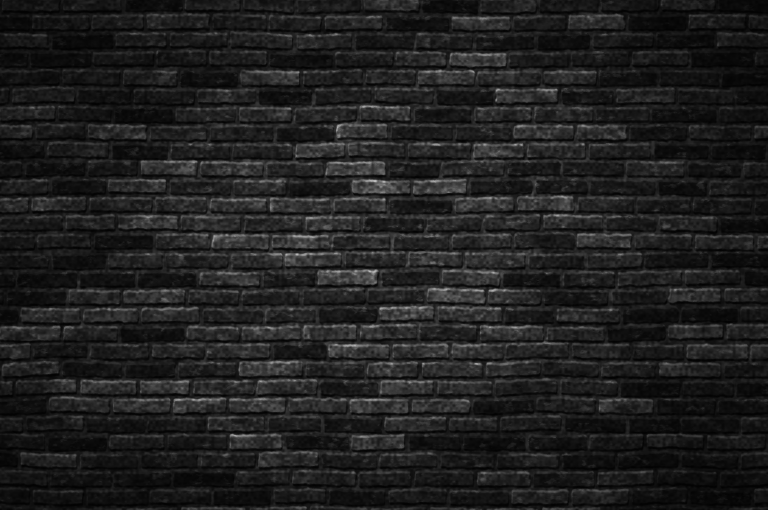
A Shadertoy shader for this texture:

```glsl
// Dark, weathered brick wall in running bond, lit from above and fading towards the corners.

#define ROWS 28.0          // brick courses over the canvas height
#define ROW_SHIFT 0.27     // height of the lowest joint, in courses
#define BRICK_LENGTH 3.3   // brick pitch, in courses
#define LENGTH_JITTER 0.16 // uneven brick lengths
#define JOINT 0.2          // mortar width, in courses
#define EDGE_WEAR 0.15     // raggedness of the brick edges
#define RELIEF 0.85        // strength of the slanted light
#define DARK_BRICK 0.075
#define PALE_BRICK 0.275
#define MORTAR 0.17
#define VIGNETTE 2.4

float hash(vec2 p) {
    vec3 q = fract(vec3(p.xyx) * 0.1031);
    q += dot(q, q.yzx + 33.33);
    return fract((q.x + q.y) * q.z);
}

float noise(vec2 p) {
    vec2 cell = floor(p), f = fract(p);
    f = f * f * (3.0 - 2.0 * f);
    return mix(mix(hash(cell), hash(cell + vec2(1, 0)), f.x),
               mix(hash(cell + vec2(0, 1)), hash(cell + vec2(1, 1)), f.x), f.y);
}

float fbm(vec2 p) {
    float sum = 0.0, weight = 0.5;
    for (int i = 0; i < 4; i++) {
        sum += weight * noise(p);
        p = mat2(1.6, 1.2, -1.2, 1.6) * p + 17.3;
        weight *= 0.5;
    }
    return sum / 0.9375;
}

// Position of the upright joint before brick "col", in brick pitches
float jointAt(float col, float row) {
    return col + LENGTH_JITTER * hash(vec2(col + 40.0, row + 71.0));
}

// Signed distance to the worn brick outline (x) and the brick's cell (yz)
vec3 brickAt(vec2 p) {
    p.y += 0.16 * (noise(vec2(p.x * 0.3, floor(p.y * 0.2))) - 0.5);
    float row = floor(p.y);
    float x = p.x / BRICK_LENGTH + 0.5 * mod(row, 2.0) + 0.35 * hash(vec2(row + 9.0, 3.0));
    float col = floor(x);
    if (x < jointAt(col, row)) col -= 1.0;
    float left = jointAt(col, row), right = jointAt(col + 1.0, row);

    vec2 local = vec2((x - 0.5 * (left + right)) * BRICK_LENGTH, fract(p.y) - 0.5);
    vec2 halfSize = 0.5 * vec2((right - left) * BRICK_LENGTH, 1.0) - 0.5 * JOINT;
    halfSize.y -= 0.04 * hash(vec2(row + 5.0, col + 23.0));

    const float corner = 0.1;
    vec2 q = abs(local) - halfSize + corner;
    float dist = length(max(q, 0.0)) + min(max(q.x, q.y), 0.0) - corner;
    dist += EDGE_WEAR * (fbm(p * 2.6) - 0.5);
    return vec3(dist, col, row);
}

float brickMask(float dist) {
    float soft = max(0.06, 0.7 * ROWS / iResolution.y);
    return smoothstep(soft, -soft, dist);
}

// Height of the wall: rough brick faces above recessed, grainy mortar
float wallHeight(vec2 p) {
    float face = 0.7 + 0.6 * fbm(p * vec2(2.2, 3.4));
    float bed = 0.3 * noise(p * 5.0);
    return mix(bed, face, brickMask(brickAt(p).x));
}

void mainImage(out vec4 fragColor, in vec2 fragCoord) {
    vec2 uv = fragCoord / iResolution.xy;
    vec2 p = fragCoord / iResolution.y * ROWS + vec2(0.0, 1.0 - ROW_SHIFT);

    // Tone of each brick, with stains, pale scuffs and fine grain
    vec3 brick = brickAt(p);
    float mask = brickMask(brick.x);
    float pick = hash(brick.yz + vec2(60.0, 13.0));
    float tone = mix(DARK_BRICK, PALE_BRICK, pow(pick, 1.2));
    tone *= 0.5 + fbm(p * vec2(0.9, 1.6) + 31.0);
    tone += 0.1 * smoothstep(0.62, 0.82, fbm(p * vec2(2.0, 3.5) + 57.0));

    float mortar = MORTAR * (0.4 + 1.2 * fbm(p * 1.1 + 83.0));
    float light = mix(mortar, tone, mask);
    light *= 0.6 + 0.8 * noise(p * 6.5);

    // Bright upper edges and shadows below each brick
    float slope = wallHeight(p) - wallHeight(p + vec2(-0.04, 0.13));
    light *= clamp(1.0 + RELIEF * slope, 0.15, 1.8);
    light += 0.05 * max(slope, 0.0);

    // Large soot patches and the falloff to the corners
    light *= 0.75 + 0.5 * fbm(p * 0.16 + 7.0);
    vec2 away = uv - vec2(0.5, 0.52);
    light *= exp(-VIGNETTE * dot(away, away));

    fragColor = vec4(vec3(max(light, 0.012)), 1.0);
}
```
